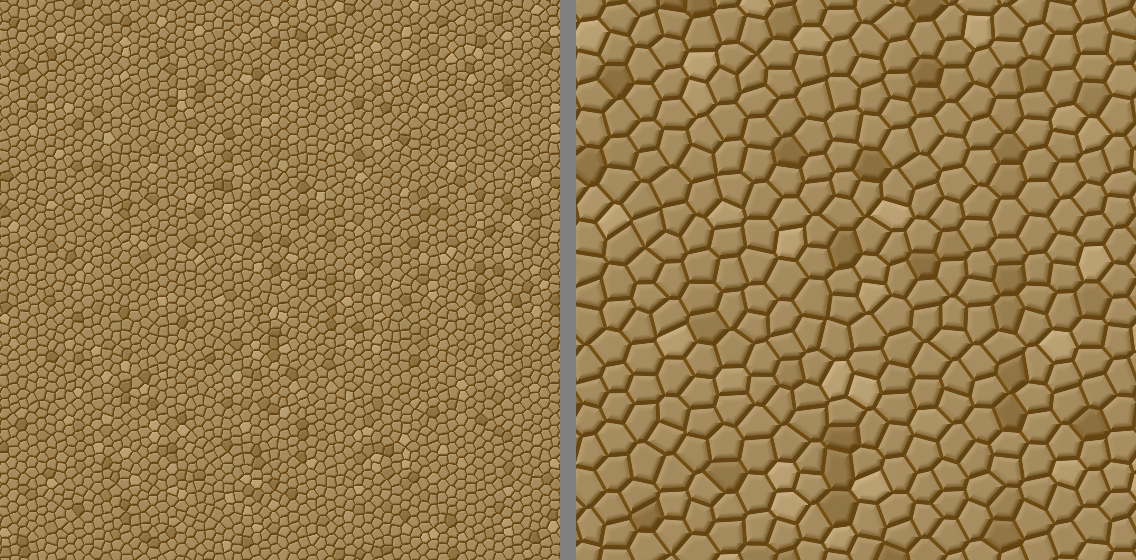
Left: the whole. Right: its middle third, enlarged.
Reproduce this texture procedurally as a Shadertoy shader.

```glsl
vec2 hash2(vec2 p) {
    vec3 q = fract(p.xyx * vec3(0.1031, 0.1030, 0.0973));
    q += dot(q, q.yzx + 33.33);
    return fract((q.xx + q.yz) * q.zy);
}

float gradientDot(vec2 corner, vec2 offset) {
    float angle = 6.2832 * hash2(corner + 71.0).x;
    return dot(vec2(cos(angle), sin(angle)), offset);
}

float gradientNoise(vec2 p) {
    vec2 i = floor(p), f = p - i;
    vec2 u = f * f * f * (f * (f * 6.0 - 15.0) + 10.0);
    vec2 e = vec2(1.0, 0.0);
    return mix(mix(gradientDot(i, f), gradientDot(i + e, f - e), u.x),
               mix(gradientDot(i + e.yx, f - e.yx), gradientDot(i + 1.0, f - 1.0), u.x), u.y);
}

// Jittered centre of a stone; odd columns are raised by half a stone
vec2 stoneCentre(vec2 id) {
    vec2 jitter = (hash2(id + 200.0) - 0.5) * vec2(0.42, 0.5);
    return vec2((id.x + 0.5) * 0.866, id.y + 0.5 + 0.5 * mod(id.x, 2.0)) + jitter;
}

void mainImage(out vec4 fragColor, in vec2 fragCoord) {
    float pixel = 52.0 / iResolution.y;
    vec2 p = fragCoord * pixel;
    float column = floor(p.x / 0.866);
    vec2 base = vec2(column, floor(p.y - 0.5 * mod(column, 2.0)));

    // Nearest stone
    vec2 centre = vec2(0.0);
    float nearest = 1e3;
    for (int y = -2; y <= 2; y++)
    for (int x = -2; x <= 2; x++) {
        vec2 c = stoneCentre(base + vec2(x, y));
        float dist = length(c - p);
        if (dist < nearest) {
            nearest = dist;
            centre = c;
        }
    }

    // Nearest joint and the direction it faces
    float joint = 1e3;
    vec2 facing = vec2(0.0, 1.0);
    for (int y = -2; y <= 2; y++)
    for (int x = -2; x <= 2; x++) {
        vec2 c = stoneCentre(base + vec2(x, y));
        vec2 across = c - centre;
        if (dot(across, across) > 1e-4) {
            vec2 n = normalize(across);
            float dist = dot(0.5 * (c + centre) - p, n);
            if (dist < joint) {
                joint = dist;
                facing = n;
            }
        }
    }

    // Mostly even stones, with a few darker and lighter ones
    float tone = gradientNoise(centre * 0.73 + 9.0);
    vec3 stone = vec3(0.65, 0.55, 0.37) + 0.015 * (hash2(centre * 37.0).x - 0.5);
    stone = mix(stone, vec3(0.55, 0.44, 0.25), smoothstep(0.25, 0.45, -tone));
    stone = mix(stone, vec3(0.73, 0.63, 0.45), smoothstep(0.26, 0.46, tone));

    // Bevel lit from the upper left, with a deep shadow on the far side
    float light = dot(facing, vec2(-0.55, 0.835));
    float bevel = 1.0 - smoothstep(0.06, 0.27, joint);
    stone += bevel * light * (light > 0.0 ? vec3(0.07) : vec3(0.2, 0.21, 0.23));

    // Thin crisp joints, orange where they run along the light
    float slope = abs(light);
    vec3 grout = mix(vec3(0.47, 0.32, 0.07), vec3(0.38, 0.26, 0.07), slope);
    float edge = 0.05 + 0.045 * max(-light, 0.0) - 0.01 * max(light, 0.0);
    float softness = max(0.015, 0.3 * pixel);
    float cover = smoothstep(edge - softness, edge + softness, joint);
    fragColor = vec4(mix(grout, stone, cover), 1.0);
}
```
